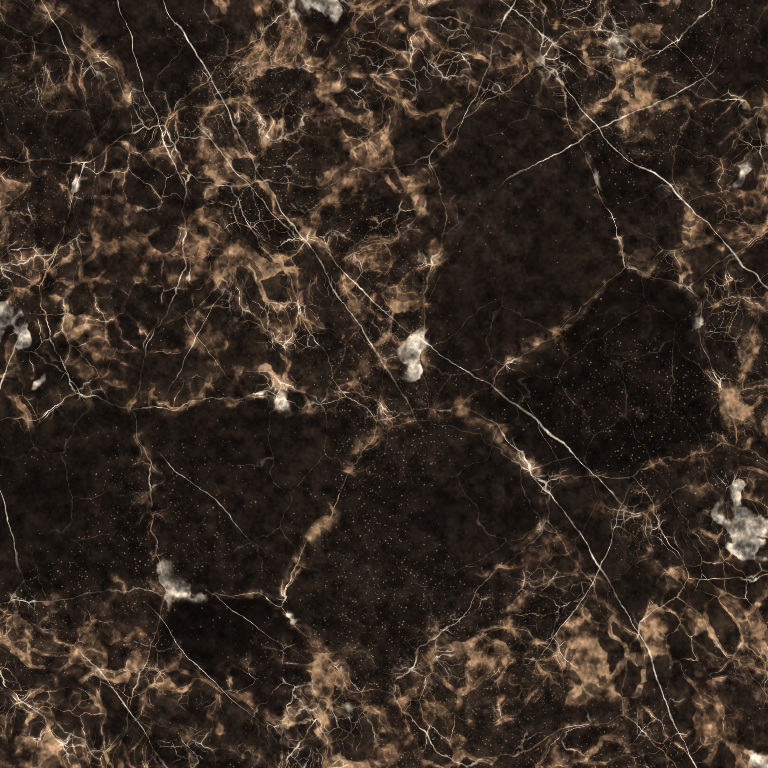
Write a Shadertoy shader that draws this texture.

```glsl
// Dark brown brecciated marble: near-black fragments, tan rubble and pale cracks.
const vec3 DARK = vec3(0.108, 0.084, 0.070);
const vec3 UMBER = vec3(0.235, 0.175, 0.140);
const vec3 BROWN = vec3(0.400, 0.305, 0.230);
const vec3 TAN = vec3(0.620, 0.495, 0.375);
const vec3 CREAM = vec3(0.860, 0.800, 0.720);
const float BIG_SCALE = 4.4, MID_SCALE = 12.0, SMALL_SCALE = 27.0, TINY_SCALE = 58.0;
const float BEND = 0.13, RIPPLE = 0.034, JAG = 0.009;
const int CRACKS = 30;

float hash(vec2 p) { return fract(sin(dot(p, vec2(127.1, 311.7))) * 43758.5453); }
vec2 hash2(vec2 p) { return vec2(hash(p), hash(p + 57.3)); }

float noise(vec2 p) {
    vec2 i = floor(p), f = fract(p), e = vec2(1.0, 0.0);
    f = f * f * (3.0 - 2.0 * f);
    return mix(mix(hash(i), hash(i + e), f.x), mix(hash(i + e.yx), hash(i + 1.0), f.x), f.y);
}

float fbm(vec2 p) {
    float sum = 0.0, amp = 0.5;
    for (int i = 0; i < 5; i++) {
        sum += amp * noise(p);
        p = mat2(1.6, 1.2, -1.2, 1.6) * p + 3.7;
        amp *= 0.5;
    }
    return sum;
}

vec2 warp(vec2 p) { return vec2(fbm(p), fbm(p + 31.7)) - 0.5; }

// Voronoi fragments: x = distance to the border in canvas units, y = random id.
vec2 fragments(vec2 p, float scale) {
    p *= scale;
    vec2 cell = floor(p), f = fract(p), nearest = vec2(0.0), home = vec2(0.0);
    float best = 8.0, border = 8.0;
    for (int y = -1; y <= 1; y++)
    for (int x = -1; x <= 1; x++) {
        vec2 g = vec2(x, y), r = g + hash2(cell + g + scale) - f;
        if (dot(r, r) < best) { best = dot(r, r); nearest = r; home = g; }
    }
    for (int y = -2; y <= 2; y++)
    for (int x = -2; x <= 2; x++) {
        vec2 g = home + vec2(x, y), r = g + hash2(cell + g + scale) - f, d = r - nearest;
        if (dot(d, d) > 1e-4) border = min(border, dot(0.5 * (nearest + r), normalize(d)));
    }
    return vec2(border / scale, hash(cell + home + 91.7));
}

float line(float d, float width, float px) { return 1.0 - smoothstep(width - px, width + px, d); }

// Thin, nearly straight fractures, most falling to the right.
float cracks(vec2 p, float px) {
    float result = 0.0;
    for (int i = 0; i < CRACKS; i++) {
        float k = float(i), size = hash(vec2(k, 2.9));
        vec2 start = hash2(vec2(k, 4.1)) * vec2(1.1, 1.2) - vec2(0.2, 0.0);
        float spread = hash(vec2(k, 8.3)) - 0.5;
        float angle = i % 4 == 3 ? 0.95 + 0.8 * spread : -0.92 + 0.7 * spread;
        float len = mix(0.15, 0.85, size * size);
        vec2 dir = vec2(cos(angle), sin(angle)), r = p - start;
        float along = dot(r, dir);
        float across = dot(r, vec2(-dir.y, dir.x)) + 0.02 * noise(vec2(along * 7.0, k));
        float fade = smoothstep(0.0, 0.06, along) * (1.0 - smoothstep(len - 0.1, len, along));
        float width = mix(0.0001, 0.0010, size) * (0.4 + 1.2 * noise(vec2(along * 45.0, k)));
        fade *= 0.4 + 0.6 * smoothstep(0.2, 0.5, noise(vec2(along * 18.0, k + 0.5)));
        result = max(result, fade * line(abs(across), width, px));
    }
    return result;
}

// Tiny crystals on a freely jittered, tilted grid.
float specks(vec2 p, float scale, float density, float px) {
    p = mat2(0.8, 0.6, -0.6, 0.8) * p * scale;
    vec2 cell = floor(p);
    float d = length(fract(p) - mix(vec2(0.2), vec2(0.8), hash2(cell))) / scale;
    float shown = step(hash(cell + 12.9), density) * mix(0.3, 1.0, hash(cell + 7.7));
    return shown * line(d, 0.0011 * hash(cell + 3.3), px);
}

void mainImage(out vec4 fragColor, in vec2 fragCoord) {
    float px = 1.0 / iResolution.y, soft = 0.7 * px;
    vec2 uv = fragCoord * px;
    vec2 bend = warp(uv * 4.0), ripple = warp(uv * 20.0 + 5.0), jag = warp(uv * 75.0 + 9.0);
    vec2 q = uv + BEND * bend + RIPPLE * ripple + JAG * jag;
    vec2 big = fragments(q - 0.4 * RIPPLE * ripple, BIG_SCALE);
    vec2 mid = fragments(q + 0.03 * bend, MID_SCALE);
    vec2 small = fragments(q, SMALL_SCALE), tiny = fragments(q, TINY_SCALE);
    float zone = fbm(uv * 3.0 + 7.0), cloud = fbm(uv * 17.0 + 19.0), grit = fbm(uv * 80.0 + 3.0);
    float patchy = smoothstep(0.3, 0.62, noise(uv * 9.0 + 2.0));
    float glint = smoothstep(0.38, 0.62, fbm(uv * 32.0 + 61.0));

    // Rubble fills some large cells and the seams between the others.
    float seam = 1.0 - smoothstep(0.002, 0.006 + 0.035 * noise(uv * 6.0 + 40.0), big.x);
    float rubble = max(smoothstep(0.47, 0.53, 0.5 * big.y + 0.55 * zone), 0.9 * seam);
    vec3 clast = DARK * (0.7 + 0.4 * fract(big.y * 7.3) + 0.7 * (cloud - 0.4));
    float tone = cloud + 0.7 * (grit - 0.48);
    vec3 matrix = mix(UMBER * 0.75, BROWN, smoothstep(0.28, 0.56, tone));
    matrix = mix(matrix, TAN, 0.75 * smoothstep(0.52, 0.74, tone));
    float tinyStone = smoothstep(0.0, 0.002, tiny.x - 0.001) * step(0.5, tiny.y);
    float smallStone = smoothstep(0.0, 0.003, small.x - 0.004 * cloud) * step(0.4, small.y);
    float midStone = smoothstep(0.0, 0.004, mid.x - 0.002 - 0.009 * cloud) * step(0.4, mid.y);
    matrix = mix(matrix, DARK * (0.8 + tiny.y), 0.6 * tinyStone);
    matrix = mix(matrix, DARK * (0.6 + 0.8 * small.y), 0.85 * smallStone);
    matrix = mix(matrix, DARK * (0.5 + 0.7 * mid.y + 0.5 * cloud), 0.9 * midStone);
    vec3 color = mix(clast, matrix, rubble);

    // Wispy webs and thin veins along the fragment borders.
    float web = pow(1.0 - abs(2.0 * fbm(q * 11.0 + 13.0) - 0.96), 38.0);
    color = mix(color, TAN, web * (0.08 + 0.42 * rubble * glint));
    color = mix(color, TAN, 0.45 * exp(-mid.x / 0.004) * rubble * patchy * glint);
    float vein = line(big.x, 0.0009, soft) * (0.3 + 0.6 * glint);
    vein = max(vein, line(mid.x, 0.0007, soft) * patchy * (0.2 + 0.75 * rubble * glint));
    vein = max(vein, line(small.x, 0.0006, soft) * rubble * 0.8 * glint);
    vein = max(vein, line(tiny.x, 0.0004, soft) * rubble * 0.6 * glint * patchy);
    color = mix(color, mix(TAN, CREAM, smoothstep(0.4, 0.7, noise(uv * 45.0))), vein);

    // Calcite pockets, pale fractures, crystal dust and fine grain.
    float pocket = smoothstep(0.70, 0.73, fbm(q * 9.0 + 53.0)) * rubble;
    color = mix(color, CREAM * (0.45 + 0.8 * grit), 0.8 * pocket);
    color = mix(color, CREAM, 0.9 * cracks(uv + 0.04 * bend + 0.012 * ripple + 0.004 * jag, soft));
    float dust = smoothstep(0.40, 0.62, fbm(uv * 6.0 + 23.0));
    float crystals = specks(uv, 230.0, 0.04 + 0.36 * dust, soft) + specks(uv + 0.37, 120.0, 0.2 * dust, soft);
    color = mix(color, mix(TAN, CREAM, 0.3), 0.7 * min(crystals, 1.0));
    color *= 1.0 + 1.3 * (grit - 0.48) + 0.4 * (noise(uv.yx * 290.0) - 0.5);
    fragColor = vec4(color, 1.0);
}
```
